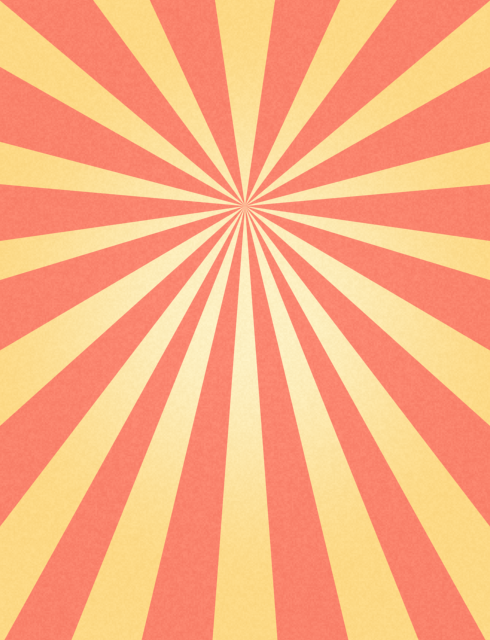
Write a Shadertoy shader that draws this background.

```glsl
// A retro sunburst: coral and butter-yellow rays fan out from a point above the middle.
// Ray borders are mirrored angles from straight down, blended by their arc distance;
// a soft glow pales the yellow below the hub and fine paper grain covers everything.

float hash(vec2 cell) {
    vec3 p = fract(cell.xyx * 0.1031);
    p += dot(p, p.yzx + 33.33);
    return fract((p.x + p.y) * p.z);
}

float valueNoise(vec2 p) {
    vec2 cell = floor(p);
    vec2 f = fract(p);
    f = f * f * (3.0 - 2.0 * f);
    return mix(mix(hash(cell), hash(cell + vec2(1, 0)), f.x),
               mix(hash(cell + vec2(0, 1)), hash(cell + vec2(1, 1)), f.x), f.y);
}

// Share of yellow at an offset from the hub: each border switches the colour.
float yellowRays(vec2 offset, float edgeWidth) {
    float borders[16] = float[16](
        4.28, 13.4, 21.8, 29.0, 37.4, 48.1, 59.5, 73.2,
        81.9, 95.1, 104.7, 119.6, 130.0, 143.6, 155.2, 171.7);
    float radius = length(offset);
    float angle = atan(abs(offset.x), -offset.y + 1e-6);
    float yellow = 1.0;
    float change = -1.0;
    for (int i = 0; i < 16; i++) {
        float arc = radius * (angle - radians(borders[i]));
        yellow += change * smoothstep(-edgeWidth, edgeWidth, arc);
        change = -change;
    }
    return clamp(yellow, 0.0, 1.0);
}

void mainImage(out vec4 fragColor, in vec2 fragCoord) {
    // Height is one unit; x is zero on the vertical axis of symmetry.
    vec2 uv = vec2(fragCoord.x - 0.5 * iResolution.x, fragCoord.y) / iResolution.y;

    // Yellow pales inside the glow, coral barely changes.
    float glow = 1.0 - smoothstep(0.05, 0.46, length((uv - vec2(0.0, 0.52)) * vec2(1.05, 1.0)));
    vec3 yellow = mix(vec3(0.99, 0.85, 0.52), vec3(0.99, 0.94, 0.76), glow);
    vec3 coral = mix(vec3(0.98, 0.51, 0.42), vec3(0.985, 0.525, 0.44), glow);

    // Rays
    float rays = yellowRays(uv - vec2(0.0, 0.678), 0.8 / iResolution.y);
    vec3 color = mix(coral, yellow, rays);

    // Paper grain, fine speckle over a slightly coarser mottle
    float grain = valueNoise(uv * 430.0 + 700.0) + 0.5 * valueNoise(uv * 190.0 + 300.0) - 0.75;
    color += grain * mix(vec3(0.02, 0.045, 0.04), vec3(0.015, 0.025, 0.04), rays);

    fragColor = vec4(clamp(color, 0.0, 1.0), 1.0);
}
```
